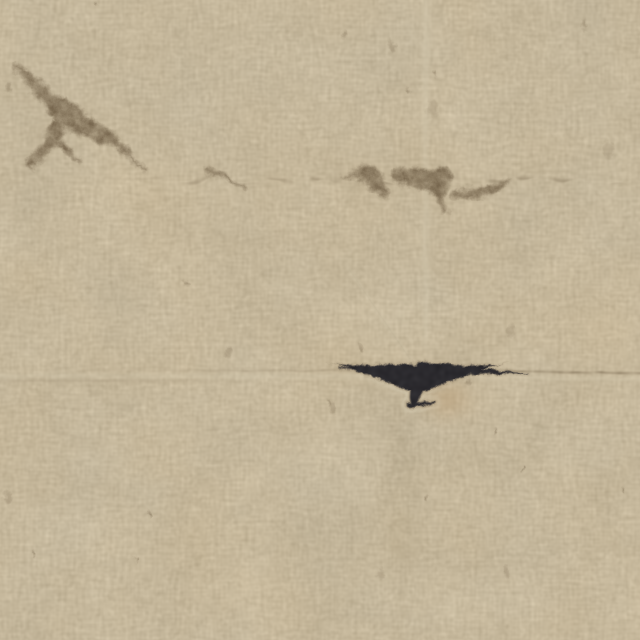
A Shadertoy shader for this texture:

```glsl
// Aged beige woven cloth with brown stains, a faint crease and a dark torn slit.
#define CLOTH vec3(0.772, 0.717, 0.607)
#define STAIN vec3(0.47, 0.405, 0.31)
#define HOLE vec3(0.17, 0.165, 0.18)
#define PALE vec3(0.84, 0.80, 0.70)
#define RUST vec3(0.72, 0.58, 0.40)
#define THREADS 170.0
#define WEAVE 0.038
#define MOTTLE 0.030
#define SOFT 0.0025
#define SPECKS 26
#define SLIT_Y 0.421

vec2 hash2(vec2 p) {
    vec3 q = fract(p.xyx * vec3(0.1031, 0.1030, 0.0973));
    q += dot(q, q.yzx + 33.33);
    return fract((q.xx + q.yz) * q.zy);
}

float corner(vec2 cell, vec2 f, vec2 o) {
    return dot(hash2(cell + o) * 2.0 - 1.0, f - o);
}

// Gradient noise, about -0.6 to 0.6
float noise(vec2 p) {
    vec2 i = floor(p), f = p - i;
    vec2 u = f * f * f * (f * (f * 6.0 - 15.0) + 10.0);
    return mix(mix(corner(i, f, vec2(0, 0)), corner(i, f, vec2(1, 0)), u.x),
               mix(corner(i, f, vec2(0, 1)), corner(i, f, vec2(1, 1)), u.x), u.y);
}

float fbm(vec2 p) {
    float sum = 0.0, amp = 1.0;
    for (int i = 0; i < 4; i++) {
        sum += amp * noise(p);
        p = p * 2.03 + 17.3;
        amp *= 0.55;
    }
    return sum;
}

// Distance to a stroke whose radius runs from ra to rb
float taper(vec2 p, vec2 a, vec2 b, float ra, float rb) {
    vec2 d = b - a;
    float h = clamp(dot(p - a, d) / dot(d, d), 0.0, 1.0);
    return length(p - a - d * h) - mix(ra, rb, h);
}

float fill(float d, float soft) { return 1.0 - smoothstep(-soft, soft, d); }

float band(float x, float centre, float width) {
    float t = (x - centre) / width;
    return exp(-t * t);
}

// Bird-like smear at the left, two blotches with a tail at the right
float stainShape(vec2 p) {
    float d = taper(p, vec2(0.11, 0.815), vec2(0.024, 0.896), 0.020, 0.003);
    d = min(d, taper(p, vec2(0.10, 0.818), vec2(0.175, 0.782), 0.019, 0.009));
    d = min(d, taper(p, vec2(0.165, 0.788), vec2(0.226, 0.735), 0.007, 0.001));
    d = min(d, taper(p, vec2(0.092, 0.80), vec2(0.05, 0.744), 0.012, 0.006));
    d = min(d, taper(p, vec2(0.085, 0.78), vec2(0.122, 0.752), 0.009, 0.004));
    d = min(d, taper(p, vec2(0.575, 0.727), vec2(0.604, 0.697), 0.017, 0.004));
    d = min(d, taper(p, vec2(0.575, 0.732), vec2(0.535, 0.726), 0.009, 0.001));
    d = min(d, taper(p, vec2(0.682, 0.716), vec2(0.622, 0.726), 0.021, 0.010));
    d = min(d, taper(p, vec2(0.685, 0.715), vec2(0.695, 0.67), 0.016, 0.003));
    d = min(d, taper(p, vec2(0.715, 0.697), vec2(0.768, 0.702), 0.006, 0.008));
    d = min(d, taper(p, vec2(0.768, 0.702), vec2(0.793, 0.718), 0.008, 0.003));
    return min(d, taper(p, vec2(0.325, 0.732), vec2(0.38, 0.709), 0.005, 0.001));
}

// Long sliver, ragged V and a small hanging thread
float holeShape(vec2 p) {
    float d = taper(p, vec2(0.64, 0.424), vec2(0.53, 0.426), 0.008, 0.0003);
    d = min(d, taper(p, vec2(0.66, 0.425), vec2(0.825, 0.416), 0.010, -0.0005));
    d = min(d, max(p.y - 0.429, 0.386 + 0.36 * abs(p.x - 0.653) - p.y));
    d = min(d, taper(p, vec2(0.652, 0.395), vec2(0.646, 0.369), 0.010, 0.004));
    return min(d, taper(p, vec2(0.640, 0.367), vec2(0.680, 0.372), 0.004, 0.001));
}

void mainImage(out vec4 fragColor, in vec2 fragCoord) {
    vec2 uv = fragCoord / iResolution.xy;

    // Cloth: broad mottling, crossed threads and fine grain
    float threads = noise(uv * vec2(0.22, 1.0) * THREADS)
                  + noise(uv.yx * vec2(0.22, 1.0) * THREADS + 41.0)
                  + noise(uv * THREADS * 0.85 + 9.0);
    vec3 col = CLOTH + WEAVE * threads + MOTTLE * fbm(uv * 9.0);
    col += vec3(0.008, 0.0, -0.010) * fbm(uv * 5.0 + 60.0);

    // Pale vertical crease and slanting wrinkle above the slit
    float crease = band(uv.x, 0.665 + 0.003 * noise(uv.yy * 7.0), 0.006);
    col = mix(col, PALE, 0.30 * crease * smoothstep(0.42, 0.50, uv.y));
    float wrinkle = taper(uv, vec2(0.545, 0.58), vec2(0.64, 0.44), 0.001, 0.002);
    col = mix(col, PALE, 0.30 * fill(wrinkle, 0.007));
    col -= 0.035 * fill(wrinkle + 0.001 + abs(uv.x - 0.6) * 0.02, 0.003);

    // Rust tint and grey shade below the slit
    col = mix(col, RUST, 0.30 * band(uv.x, 0.70, 0.035) * band(uv.y, 0.375, 0.03));
    col -= 0.028 * band(uv.x, 0.63, 0.03) * band(uv.y, 0.23, 0.16);

    // Stains with ragged rims, worn by the weave
    vec2 warp = 0.011 * vec2(fbm(uv * 38.0), fbm(uv * 38.0 + 70.0));
    float d = stainShape(uv + warp);
    float wear = clamp(0.66 + 0.5 * fbm(uv * 55.0), 0.2, 0.95);
    col = mix(col, STAIN, fill(d, 0.006) * wear + 0.07 * fill(d, 0.02));

    // Broken faint trail joining the stains
    float trail = band(uv.y, 0.718 + 0.012 * noise(uv.xx * 14.0), 0.004);
    float gaps = smoothstep(0.0, 0.3, noise(uv * vec2(28.0, 60.0)));
    col = mix(col, STAIN, 0.35 * trail * gaps * smoothstep(0.18, 0.24, uv.x));

    // Scattered specks, a few of them dark
    for (int i = 0; i < SPECKS; i++) {
        vec2 id = vec2(float(i) + 1.0, 7.0);
        vec2 at = hash2(id), kind = hash2(id + 31.0);
        float size = mix(0.002, 0.010, kind.x * kind.x);
        float speck = fill(length((uv - at + warp) * vec2(1.3, 0.8)) - size, 0.004);
        col = mix(col, STAIN, speck * mix(0.55, 0.16, kind.x));
    }

    // Fold line through the slit, crisp and brown on the right
    float foldY = SLIT_Y - 0.004 * smoothstep(0.7, 1.0, uv.x) + 0.004 * noise(uv.xx * 22.0);
    float fold = band(uv.y, foldY, 0.0025);
    float right = smoothstep(0.75, 0.83, uv.x);
    float broken = 0.6 + 0.8 * noise(uv.xx * 45.0);
    col = mix(col, STAIN, fold * broken * mix(0.24 * smoothstep(0.0, 0.5, uv.x), 0.55, right));
    col = mix(col, PALE, 0.25 * band(uv.y, foldY - 0.009, 0.005));
    col = mix(col, STAIN, 0.12 * band(uv.y, 0.405, 0.003) * (1.0 - smoothstep(0.2, 0.45, uv.x)));

    // Torn slit with a lifted pale rim
    float tear = holeShape(uv + 0.0045 * vec2(noise(uv * 60.0), fbm(uv * 75.0)));
    float rim = band(tear, 0.006, 0.004) * band(uv.x, 0.63, 0.06);
    col = mix(col, PALE, 0.45 * rim * (1.0 - smoothstep(0.41, 0.43, uv.y)));
    col = mix(col, STAIN, 0.35 * fill(tear - 0.002, 0.004));
    col = mix(col, HOLE + 0.04 * noise(uv * 90.0), fill(tear, SOFT));

    fragColor = vec4(clamp(col, 0.0, 1.0), 1.0);
}
```
